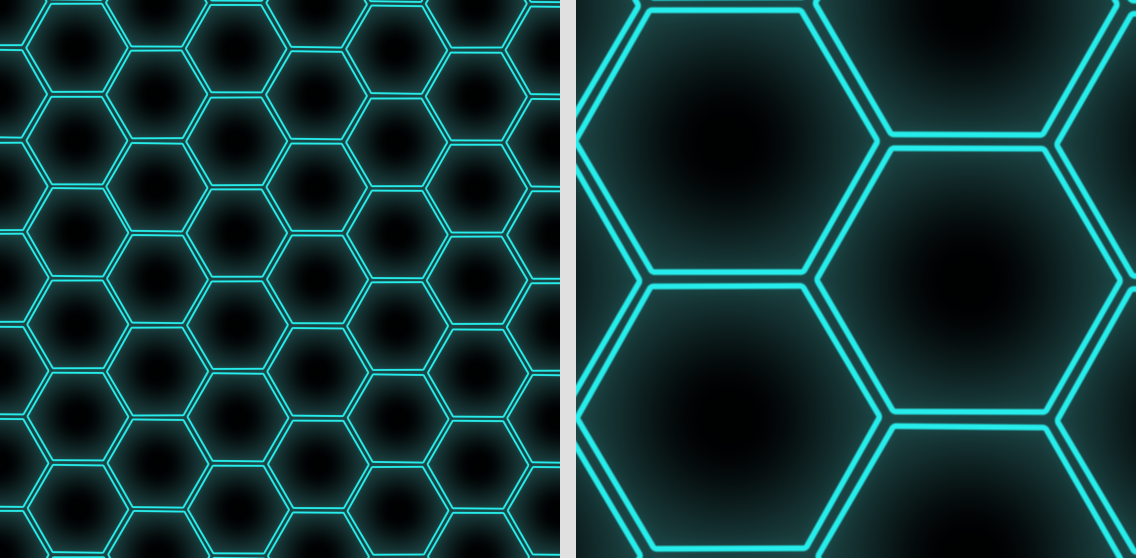
Left: the whole. Right: its middle third, enlarged.
A WebGL 1 fragment shader for this pattern:

```glsl
precision highp float;

uniform vec2 u_resolution;

// Lengths are fractions of the canvas width.
const vec2 HALF_PITCH = vec2(0.1428, 0.0823);
const vec2 LATTICE_ORIGIN = vec2(0.4236, 0.5798);
const vec2 SHEAR = vec2(0.004, 0.005);
const float APOTHEM = 0.0782;
const float CORNER_RADIUS = 0.003;
const float LINE_HALF_WIDTH = 0.0017;

const vec3 CORE_COLOR = vec3(0.0, 0.002, 0.005);
const vec3 RIM_COLOR = vec3(0.105, 0.245, 0.245);
const vec3 LINE_COLOR = vec3(0.15, 0.93, 0.92);

vec3 hash32(vec2 p) {
    vec3 q = fract(p.xyx * vec3(0.1031, 0.1030, 0.0973));
    q += dot(q, q.yxz + 33.33);
    return fract((q.xxy + q.yzz) * q.zyx);
}

vec2 rotate(vec2 p, float angle) {
    float c = cos(angle);
    float s = sin(angle);
    return vec2(c * p.x - s * p.y, s * p.x + c * p.y);
}

// Signed distance to a flat-topped hexagon.
float hexagonDistance(vec2 p, float apothem) {
    const vec3 k = vec3(-0.8660254, 0.5, 0.5773503);
    p = abs(p);
    p -= 2.0 * min(dot(k.xy, p), 0.0) * k.xy;
    p -= vec2(clamp(p.x, -k.z * apothem, k.z * apothem), apothem);
    return length(p) * sign(p.y);
}

// Integer id of the nearest cell, counted in half pitches.
vec2 nearestCell(vec2 p, vec2 halfPitch) {
    vec2 grid = p / halfPitch;
    vec2 even = 2.0 * floor(grid * 0.5 + 0.5);
    vec2 odd = 2.0 * floor(grid * 0.5) + 1.0;
    float evenDistance = length(p - even * halfPitch);
    float oddDistance = length(p - odd * halfPitch);
    return evenDistance < oddDistance ? even : odd;
}

// Dark core fading out to a teal rim.
vec3 cellFill(float radius) {
    return mix(CORE_COLOR, RIM_COLOR, smoothstep(0.012, 0.096, radius));
}

float outline(float dist, float halfWidth, float softness) {
    return 1.0 - smoothstep(halfWidth - softness, halfWidth + softness, abs(dist));
}

void main() {
    float pixel = 1.0 / u_resolution.x;
    vec2 p = gl_FragCoord.xy * pixel - LATTICE_ORIGIN;
    p += SHEAR * p.yx;

    // Adjacent columns are half a row apart.
    vec2 columnPitch = HALF_PITCH;
    vec2 cell = nearestCell(p, columnPitch);
    vec2 local = p - cell * columnPitch;

    // Small differences in place, tilt and size of each outline.
    vec3 vary = hash32(cell + 57.0) - 0.5;
    vec2 shaky = rotate(local - vary.xy * 0.0016, vary.z * 0.02);
    float apothem = APOTHEM + vary.x * vary.y * 0.002;
    float dist = hexagonDistance(shaky, apothem - CORNER_RADIUS) - CORNER_RADIUS;

    float line = outline(dist, LINE_HALF_WIDTH, max(0.7 * pixel, 0.0009));
    float glow = 0.08 * exp(-abs(dist) / 0.004);

    vec3 color = cellFill(length(local)) + LINE_COLOR * glow;
    gl_FragColor = vec4(mix(color, LINE_COLOR, line), 1.0);
}
```
